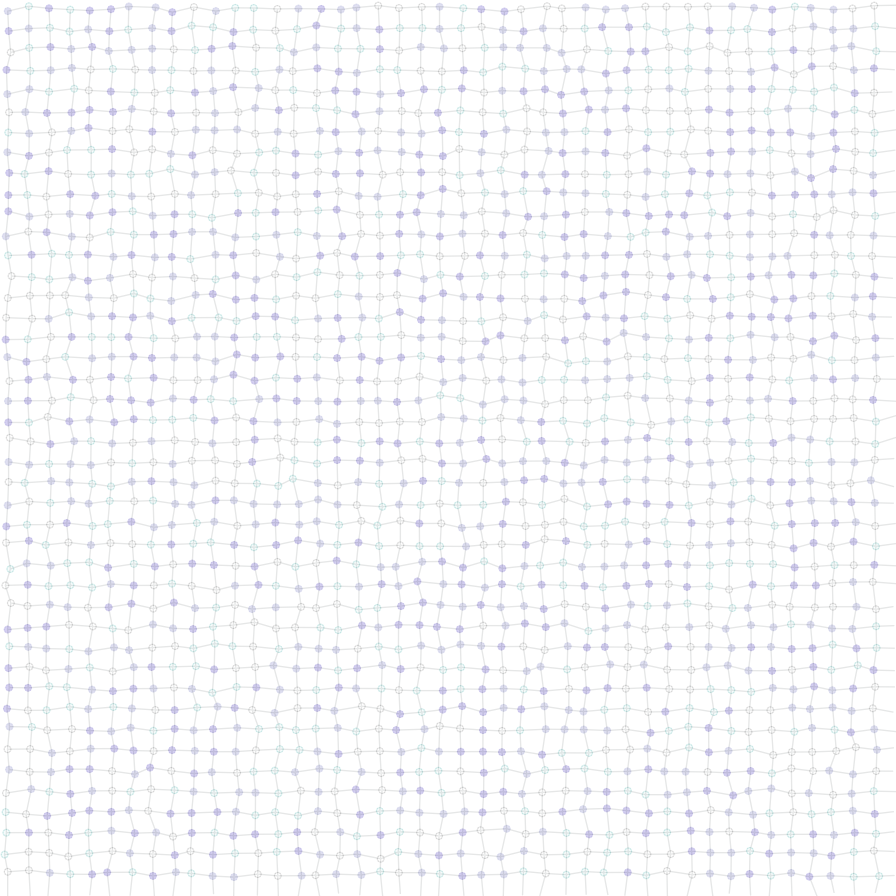
Write a WebGL 1 fragment shader that draws this pattern.

```glsl
precision highp float;

uniform vec2 u_resolution;

#define NODES 43.0        // nodes per side
#define PITCH 0.02302     // node spacing, in canvas widths
#define MARGIN 0.0090     // offset of the first node from the top left
#define JITTER 0.18       // node displacement, in pitches
#define LINE_WIDTH 0.065  // in pitches
#define DOT_RADIUS 0.16
#define RIM_WIDTH 0.06
#define DASHES 8.0        // dashes around each rim
#define LINE_COLOR vec3(0.90, 0.905, 0.905)

float hash(vec2 p, float seed) {
  vec3 q = fract(vec3(p.xyx + seed) * vec3(0.1031, 0.1030, 0.0973));
  q += dot(q, q.yzx + 33.33);
  return fract((q.x + q.y) * q.z);
}

// Sum of three uniforms: mostly small shifts, a few large ones
float bell(vec2 id, float seed) {
  return hash(id, seed) + hash(id, seed + 17.3) + hash(id, seed + 41.7) - 1.5;
}

vec2 nodePosition(vec2 id) {
  return id + JITTER * vec2(bell(id, 3.1), bell(id, 71.9));
}

float segmentDistance(vec2 p, vec2 a, vec2 b) {
  vec2 ab = b - a;
  float t = clamp(dot(p - a, ab) / dot(ab, ab), 0.0, 1.0);
  return length(p - a - ab * t);
}

// Share of a pixel covered by a stroke, also when thinner than the pixel
float strokeCoverage(float d, float width, float pixel) {
  float far = min(d + 0.5 * pixel, 0.5 * width);
  float near = max(d - 0.5 * pixel, -0.5 * width);
  return max(far - near, 0.0) / pixel;
}

// Four kinds of dot: violet, periwinkle, mint and plain
void dotColors(vec2 id, out vec3 fill, out vec3 rim) {
  float kind = hash(id, 123.7);
  fill = vec3(1.0);
  rim = vec3(0.84);
  if (kind < 0.25) {
    fill = vec3(0.83, 0.81, 0.945);
    rim = vec3(0.77, 0.75, 0.91);
  } else if (kind < 0.52) {
    fill = vec3(0.875, 0.875, 0.945);
    rim = vec3(0.83, 0.835, 0.92);
  } else if (kind < 0.76) {
    fill = vec3(0.965, 0.99, 0.99);
    rim = vec3(0.77, 0.90, 0.895);
  }
}

void main() {
  float size = min(u_resolution.x, u_resolution.y);
  vec2 canvas = gl_FragCoord.xy / size;
  canvas.y = u_resolution.y / size - canvas.y;
  vec2 p = (canvas - MARGIN) / PITCH;
  float pixel = 1.0 / (PITCH * size);
  vec2 nearest = floor(p + 0.5);

  vec3 color = vec3(1.0);
  float lines = 0.0;

  for (int j = -1; j <= 1; j++) {
    for (int i = -1; i <= 1; i++) {
      vec2 id = nearest + vec2(float(i), float(j));
      if (min(id.x, id.y) < 0.0 || max(id.x, id.y) > NODES - 1.0) continue;
      vec2 node = nodePosition(id);

      // Threads to the next column and the next row
      float across = segmentDistance(p, node, nodePosition(id + vec2(1.0, 0.0)));
      float down = segmentDistance(p, node, nodePosition(id + vec2(0.0, 1.0)));
      lines = max(lines, strokeCoverage(min(across, down), LINE_WIDTH, pixel));

      // Filled dot with a dashed rim
      vec3 fill, rim;
      dotColors(id, fill, rim);
      vec2 offset = p - node;
      float edge = length(offset) - DOT_RADIUS;
      float inside = clamp(0.5 - edge / pixel, 0.0, 1.0);
      float dash = 0.75 + 0.25 * cos(DASHES * atan(offset.y, offset.x));
      color = mix(color, fill, inside);
      color = mix(color, rim, dash * strokeCoverage(abs(edge), RIM_WIDTH, pixel));
    }
  }

  // Threads stay visible through the dots
  color *= mix(vec3(1.0), LINE_COLOR, lines);
  gl_FragColor = vec4(color, 1.0);
}
```
